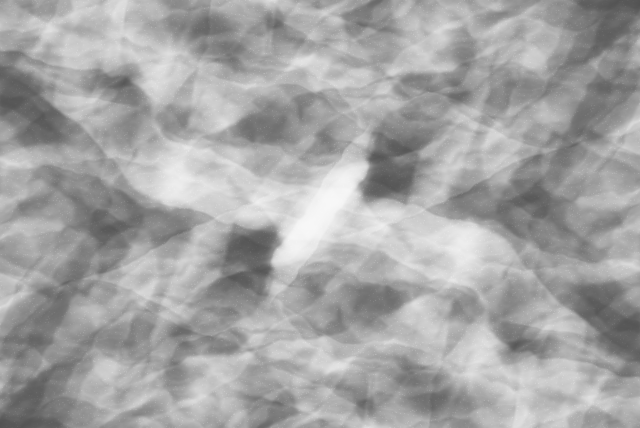
A Shadertoy shader for this texture:

```glsl
#define DARKEST 0.25
#define BRIGHTEST 0.985
#define CONTRAST 2.5
#define EXPOSURE 0.13
#define VEIL_LAYERS 6
#define VEIL_GAIN 0.1
#define BEAM_GAIN 0.135
#define HOLLOW_GAIN 0.2
#define GLOW_GAIN 0.16
#define MIST_GAIN 0.17
#define FIBRE_GAIN 0.02
#define SPECK_GAIN 0.06

float hash(vec2 p) {
    vec3 q = fract(p.xyx * 0.1031);
    q += dot(q, q.yzx + 33.33);
    return fract((q.x + q.y) * q.z);
}

vec2 gradientAt(vec2 cell) {
    float angle = 6.2832 * hash(cell);
    return vec2(cos(angle), sin(angle));
}

float gradientNoise(vec2 p) {
    vec2 i = floor(p), f = p - i;
    vec2 u = f * f * f * (f * (f * 6.0 - 15.0) + 10.0);
    vec2 e = vec2(1, 0);
    float low = mix(dot(gradientAt(i), f), dot(gradientAt(i + e), f - e), u.x);
    float high = mix(dot(gradientAt(i + e.yx), f - e.yx), dot(gradientAt(i + 1.0), f - 1.0), u.x);
    return mix(low, high, u.y);
}

float fbm(vec2 p) {
    float sum = 0.0, gain = 0.6;
    for (int i = 0; i < 5; i++) {
        sum += gain * gradientNoise(p);
        p = mat2(1.6, 1.2, -1.2, 1.6) * p + 17.3;
        gain *= 0.55;
    }
    return sum;
}

vec2 turn(vec2 p, float a) {
    return vec2(cos(a) * p.x + sin(a) * p.y, cos(a) * p.y - sin(a) * p.x);
}

// Translucent sheets: a crisp leading edge that fades behind it
float veils(vec2 p) {
    float sum = 0.0;
    for (int i = 0; i < VEIL_LAYERS; i++) {
        float k = float(i);
        vec2 q = turn(p, 0.3 + 0.65 * sin(k * 2.4 + 0.6)) * vec2(1.9, 3.7) * (1.0 + 0.14 * k);
        float n = gradientNoise(q + 31.7 * k + 60.0) + 0.07 * gradientNoise(q * 3.0 + 9.0 * k);
        sum += smoothstep(-0.01, 0.06, n) * exp(-2.6 * max(n, 0.0)) - 0.29;
    }
    return sum;
}

// Long threads lying along two shallow diagonals
float fibres(vec2 p) {
    float sum = 0.0;
    for (int i = 0; i < 4; i++) {
        float k = float(i);
        vec2 q = turn(p, 0.5 * cos(k * 2.6)) * vec2(4.5, 15.0 + 4.0 * k) + 23.0 * k;
        float ridge = 1.0 - smoothstep(0.0, 0.14, abs(gradientNoise(q)));
        sum += ridge * smoothstep(0.0, 0.35, gradientNoise(p * 5.0 + 41.0 * k));
    }
    return sum;
}

// Band of light from xy to zw: one firm side, one that fades
float beam(vec2 p, vec4 ends, float width) {
    vec2 ab = ends.zw - ends.xy, ap = p - ends.xy;
    float along = dot(ap, ab) / dot(ab, ab);
    float across = (ap.x * ab.y - ap.y * ab.x) / length(ab);
    float ending = smoothstep(-0.15, 0.1, along) * (1.0 - smoothstep(0.97, 1.06, along));
    width *= 0.75 + 0.5 * along * along;
    return ending * smoothstep(-1.7, -0.5, across / width)
        * (1.0 - smoothstep(0.9, 1.1, across / width));
}

// Broad beams, bright knots and dark hollows
float structure(vec2 p) {
    vec4 beams[6] = vec4[](
        vec4(-0.11, -0.19, 0.09, 0.19), vec4(-0.37, 0.06, 0.36, -0.09),
        vec4(-0.09, 0.30, 0.29, 0.42), vec4(0.13, -0.02, 0.60, 0.22),
        vec4(-0.75, 0.43, -0.36, 0.34), vec4(-0.66, 0.33, -0.32, 0.08));
    vec3 hollows[5] = vec3[](vec3(0.17, 0.10, 0.085), vec3(0.68, 0.47, 0.10),
        vec3(-0.68, 0.24, 0.08), vec3(-0.49, 0.26, 0.08), vec3(-0.24, 0.41, 0.06));
    vec3 knots[3] = vec3[](vec3(-0.31, 0.085, 0.06), vec3(-0.66, 0.325, 0.025),
        vec3(0.29, 0.43, 0.045));
    float sum = -0.06;
    for (int i = 0; i < 6; i++)
        sum += BEAM_GAIN * beam(p, beams[i], 0.043 + 0.01 * float(i % 3));
    for (int i = 0; i < 5; i++) {
        vec2 d = turn(p - hollows[i].xy, 0.5) * vec2(0.8, 1.2) / hollows[i].z;
        sum -= HOLLOW_GAIN * (1.0 - smoothstep(0.5, 1.3, abs(d.x) * 0.6 + length(d) * 0.6));
    }
    for (int i = 0; i < 3; i++) {
        vec2 d = (p - knots[i].xy) / knots[i].z;
        sum += GLOW_GAIN * exp(-dot(d, d));
    }
    return sum;
}

float specks(vec2 p) {
    vec2 q = turn(p, 0.4) * 120.0, cell = floor(q);
    vec2 centre = 0.2 + 0.6 * vec2(hash(cell + 5.0), hash(cell + 71.0));
    float grain = 1.0 - smoothstep(0.05, 0.28, length(q - cell - centre));
    return grain * smoothstep(0.6, 1.0, hash(cell + 133.0));
}

float density(vec2 p) {
    vec2 bend = vec2(fbm(p * 3.0 + 7.0), fbm(p * 3.0 + 53.0));
    vec2 q = p + 0.085 * bend;
    // Drifting cloud, coarse and fine
    float mist = fbm(turn(q, 0.35) * vec2(5.0, 8.0) + 80.0)
        + 0.4 * fbm(turn(q, -0.2) * vec2(15.0, 24.0) + 140.0);
    return VEIL_GAIN * veils(q) + structure(p + 0.07 * bend) + MIST_GAIN * mist
        + FIBRE_GAIN * (fibres(q) - 0.4) + SPECK_GAIN * specks(p + 40.0);
}

void mainImage(out vec4 fragColor, in vec2 fragCoord) {
    vec2 p = (fragCoord - 0.5 * iResolution.xy) / iResolution.y;
    // Overlay the field with its half-turn
    float light = density(p) + density(-p) + EXPOSURE;
    float tone = 0.5 + 0.5 * tanh(CONTRAST * light);
    fragColor = vec4(vec3(mix(DARKEST, BRIGHTEST, tone)), 1.0);
}
```
